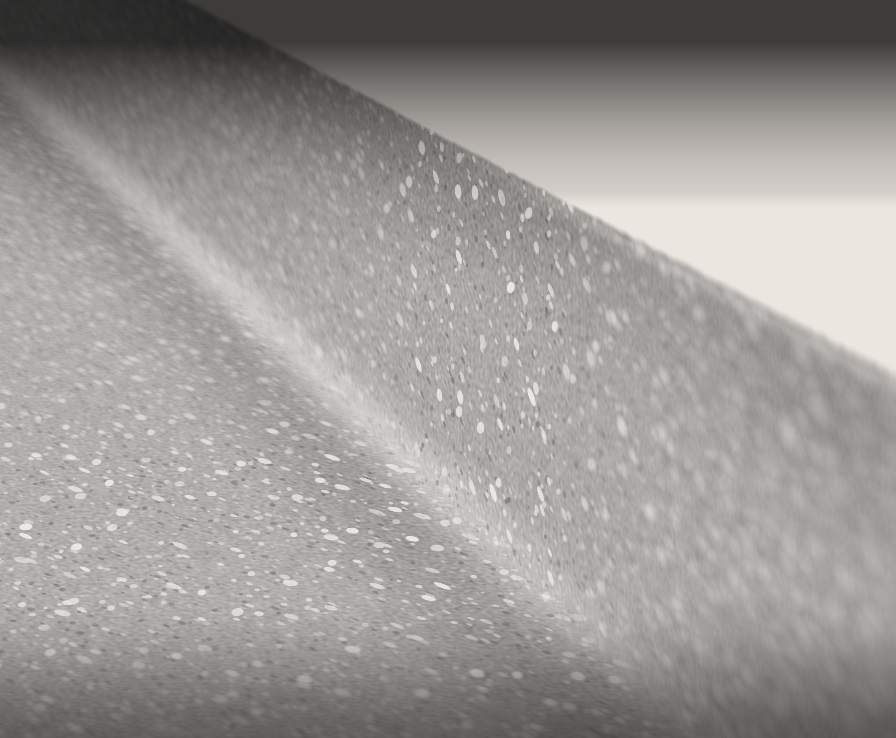
Reproduce this texture procedurally as a WebGL 1 fragment shader.

```glsl
precision highp float;
// A speckled grey floor that curves up into a wall, seen with a shallow focus.
// Both planes share one vanishing point, so the slope of a ray from it gives the
// shading, while log-perspective cells scatter light and dark flakes over them.
uniform vec2 u_resolution;

// Layout: x runs right, depth runs down from the top, both in canvas heights
const vec2 VANISH = vec2(-0.54, -0.42);
const float RIM_SLOPE = 0.531;
const float COVE_SLOPE = 0.957;
const float COVE_WIDTH = 0.036;
// Focus: sharp position, half width of the sharp zone, blur growth
const vec3 WALL_FOCUS = vec3(0.66, 0.08, 0.029);
const vec3 FLOOR_FOCUS = vec3(0.74, 0.10, 0.022);
// Light
const float SHADE_TOP = 0.26;
const float SHADE_START = 0.057;
const float SHADE_SPAN = 0.22;
const vec3 TINT = vec3(1.015, 0.995, 0.98);
const vec3 BACKDROP = vec3(0.925, 0.902, 0.878);
const float FLAKE_LIGHT = 0.95;
const float FLAKE_DARK = 0.36;
const vec2 FLAKE_RADIUS = vec2(0.0025, 0.0063);

vec3 hash3(vec2 p) {
  vec3 q = fract(vec3(p.xyx) * vec3(0.1031, 0.1030, 0.0973));
  q += dot(q, q.yxz + 33.33);
  return fract((q.xxy + q.yzz) * q.zyx);
}

float corner(vec2 cell, vec2 offset) {
  return dot(hash3(cell).xy * 2.0 - 1.0, offset);
}

float gradientNoise(vec2 p) {
  vec2 i = floor(p), f = p - i;
  vec2 w = f * f * f * (f * (f * 6.0 - 15.0) + 10.0);
  vec2 e = vec2(1.0, 0.0);
  float a = mix(corner(i, f), corner(i + e, f - e), w.x);
  float b = mix(corner(i + e.yx, f - e.yx), corner(i + 1.0, f - 1.0), w.x);
  return mix(a, b, w.y);
}

// Soft tilted ellipses, one per chosen cell; blur widens and weakens each one
float flakes(vec2 q, float cellSize, vec2 radius, float blur, float chance, float seed) {
  vec2 home = floor(q / cellSize);
  float cover = 0.0;
  for (int j = -1; j <= 1; j++) {
    for (int i = -1; i <= 1; i++) {
      vec2 cell = home + vec2(float(i), float(j));
      vec3 place = hash3(cell + seed);
      vec3 look = hash3(cell + seed + 71.7);
      vec2 d = q - (cell + place.xy) * cellSize;
      float tilt = (look.x - 0.5) * 0.9;
      d = vec2(d.x + d.y * tilt, d.y - d.x * tilt);
      vec2 r = radius * (0.55 + 0.75 * look.y);
      vec2 wide = r + blur;
      float soft = clamp(1.6 * blur / (min(r.x, r.y) + blur), 0.25, 1.0);
      float mask = 1.0 - smoothstep(1.0 - soft, 1.0, length(d / wide));
      float energy = sqrt(r.x * r.y / (wide.x * wide.y));
      cover = max(cover, mask * energy * step(place.z, chance) * (0.55 + 0.45 * look.z));
    }
  }
  return cover;
}

// Adds flakes and grain to a plane of the given base tone
float speckle(float tone, vec2 q, vec2 radius, float blur, float seed) {
  float big = flakes(q, 0.027, radius * 1.15, blur, 0.72, seed);
  float small = flakes(q + 0.007, 0.0145, radius * 0.62, blur, 0.55, seed + 13.0);
  float dark = flakes(q + 0.003, 0.0125, radius * 0.58, blur, 0.42, seed + 29.0);
  float sharp = 1.0 / (1.0 + blur * 350.0);
  vec2 stretch = radius / FLAKE_RADIUS.y;
  tone += 0.16 * sharp * gradientNoise(q * 150.0 / stretch);
  tone += 0.05 * gradientNoise(q * 60.0 + seed);
  tone = mix(tone, FLAKE_DARK, dark * 0.6);
  return mix(tone, FLAKE_LIGHT, max(big, small * 0.85));
}

float focusBlur(float at, vec3 focus) {
  return max(0.0, abs(at - focus.x) - focus.y) * focus.z + 0.5 / u_resolution.y;
}

void main() {
  vec2 p = gl_FragCoord.xy / u_resolution.y;
  p.y = 1.0 - p.y;
  vec2 ray = p - VANISH;
  float slope = ray.y / ray.x;

  // Base tones of the wall, the floor and the lit cove between them
  float wall = mix(0.595, 0.665, smoothstep(RIM_SLOPE, 0.72, slope));
  wall -= 0.03 * smoothstep(0.85, 1.2, p.x);
  float ground = mix(0.61, 0.685, smoothstep(1.02, 1.25, slope));
  float cove = (slope - COVE_SLOPE) / COVE_WIDTH;
  float glow = 0.15 * exp(-cove * cove * 0.6) * (1.0 - 0.65 * smoothstep(0.5, 0.95, p.x));

  // Speckled planes, blended through the cove
  float wallBlur = focusBlur(p.x, WALL_FOCUS);
  float floorBlur = focusBlur(p.y, FLOOR_FOCUS);
  wall = speckle(wall + glow, vec2(log(ray.x), slope), FLAKE_RADIUS, wallBlur, 5.0);
  ground = speckle(ground + glow, vec2(1.0 / slope, log(ray.y)), FLAKE_RADIUS.yx, floorBlur, 47.0);
  float tone = mix(wall, ground, smoothstep(0.92, 1.0, slope));

  // Pale worn rim along the top of the wall
  float rim = (slope - RIM_SLOPE - 0.008) / 0.008;
  tone += 0.10 * exp(-rim * rim) * smoothstep(0.45, 0.85, p.x);

  // Shade falling from the top and rising from the bottom
  float t = clamp((p.y - SHADE_START) / SHADE_SPAN, 0.0, 1.0);
  float shade = SHADE_TOP + (0.9 - SHADE_TOP) * (1.0 - pow(1.0 - t, 1.6));
  float surfaceShade = shade + 0.1 * smoothstep(0.24, 0.4, p.y);
  surfaceShade *= 1.0 - 0.48 * smoothstep(0.8, 1.03, p.y);
  vec3 backdrop = BACKDROP * (shade + 0.1 * smoothstep(0.255, 0.285, p.y));

  float edge = 0.0025 + 0.35 * wallBlur + 0.5 / u_resolution.y;
  float rough = 0.002 * gradientNoise(vec2(p.x * 90.0, 3.5));
  float solid = smoothstep(-edge, edge, slope - RIM_SLOPE + rough);
  gl_FragColor = vec4(mix(backdrop, tone * TINT * surfaceShade, solid), 1.0);
}
```
